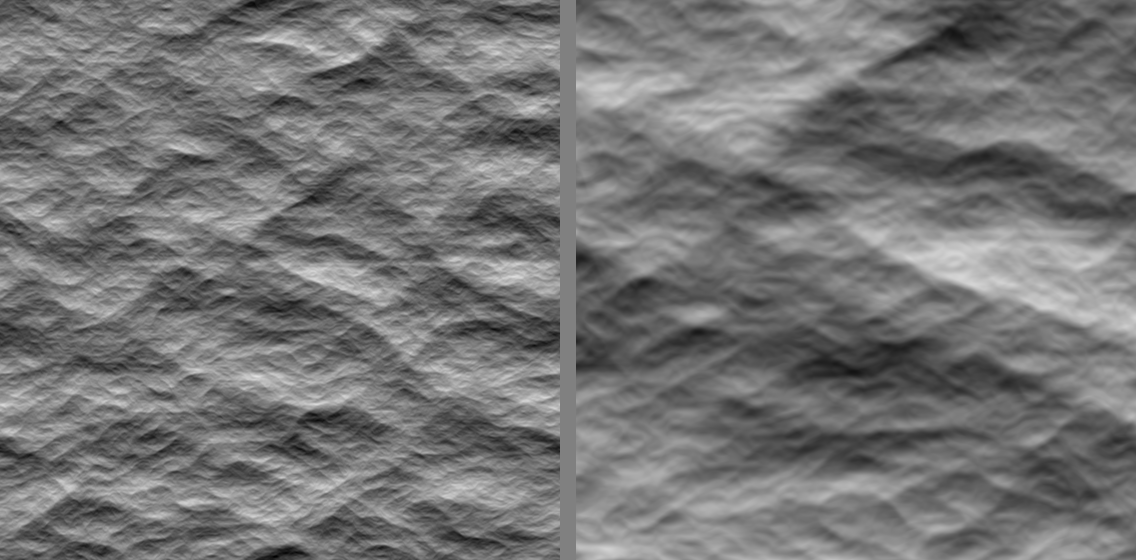
Left: the whole. Right: its middle third, enlarged.
Give the GLSL for this texture, as a WebGL 1 fragment shader.

```glsl
precision highp float;
uniform vec2 u_resolution;

#define BASE_CELLS vec2(3.0, 5.0)
#define OCTAVES 6
#define GAIN 0.418
#define CREST_SOFTNESS 0.03
#define CREST_LEVEL 0.05
#define WARP 0.04
#define SLOPE_STEP 0.002
#define RELIEF 0.0262
#define MID_GREY 0.457

// Sine-free hash giving a pair of values in 0..1
vec2 hash2(vec2 p, float seed) {
  vec3 q = fract(vec3(p.xy, p.x + seed * 17.0) * vec3(0.1031, 0.1030, 0.0973));
  q += dot(q, q.yzx + 33.33);
  return fract((q.xx + q.yz) * q.zy);
}

// Slope of one lattice corner, wrapped at the period, times the offset to it
float corner(vec2 cell, vec2 offset, vec2 period, float seed) {
  vec2 wrapped = cell - period * floor((cell + 0.5) / period);
  vec2 gradient = normalize(hash2(wrapped, seed) - 0.4999);
  return dot(gradient, offset);
}

// Gradient noise that repeats after a whole number of cells
float noise(vec2 p, vec2 period, float seed) {
  vec2 cell = floor(p);
  vec2 f = p - cell;
  vec2 w = f * f * f * (f * (f * 6.0 - 15.0) + 10.0);
  vec2 e = vec2(1.0, 0.0);
  float low = mix(corner(cell, f, period, seed),
                  corner(cell + e.xy, f - e.xy, period, seed), w.x);
  float high = mix(corner(cell + e.yx, f - e.yx, period, seed),
                   corner(cell + e.xx, f - e.xx, period, seed), w.x);
  return mix(low, high, w.y);
}

// Sum of folded noise: rounded hollows between narrow crests
float height(vec2 uv) {
  uv.x += WARP * noise(uv * BASE_CELLS + 0.37, BASE_CELLS, 9.0);
  vec2 cells = BASE_CELLS;
  float amplitude = 1.0;
  float sum = 0.0;
  for (int i = 0; i < OCTAVES; i++) {
    float seed = float(i) + 1.0;
    vec2 shift = hash2(vec2(seed, 5.0), 3.0);
    float n = noise(uv * cells + shift, cells, seed) + CREST_LEVEL;
    sum -= amplitude * sqrt(n * n + CREST_SOFTNESS * CREST_SOFTNESS);
    amplitude *= GAIN;
    cells *= 2.0;
  }
  return sum;
}

void main() {
  vec2 uv = gl_FragCoord.xy / u_resolution;

  // Light from the top edge: faces turned upward are bright
  vec2 rise = vec2(0.0, SLOPE_STEP);
  float slope = (height(uv - rise) - height(uv + rise)) / (2.0 * SLOPE_STEP);
  float grey = MID_GREY + RELIEF * slope;

  gl_FragColor = vec4(vec3(clamp(grey, 0.0, 1.0)), 1.0);
}
```
